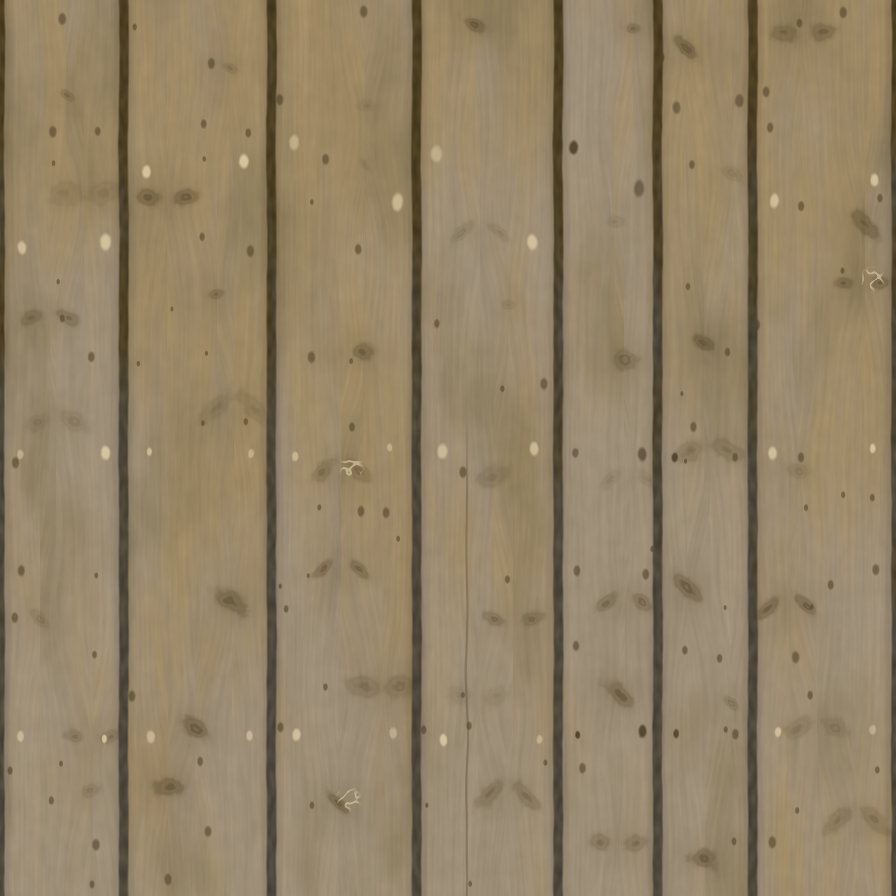
Write a three.js fragment shader that draws this texture.

```glsl
varying vec2 vUv;

float hash(vec2 p) {
  return fract(sin(dot(p, vec2(127.1, 311.7))) * 43758.55);
}

float corner(vec2 cell, vec2 offset) {
  float a = 6.2832 * hash(cell);
  return dot(vec2(cos(a), sin(a)), offset);
}

// Gradient noise, about -0.7 to 0.7
float noise(vec2 p) {
  vec2 i = floor(p), f = fract(p);
  vec2 u = f * f * f * (f * (f * 6.0 - 15.0) + 10.0);
  vec2 e = vec2(1.0, 0.0);
  return mix(mix(corner(i, f), corner(i + e.xy, f - e.xy), u.x),
             mix(corner(i + e.yx, f - e.yx), corner(i + 1.0, f - 1.0), u.x), u.y);
}

float fbm(vec2 p) {
  return noise(p) + 0.5 * noise(p * 2.1 + 7.3) + 0.25 * noise(p * 4.3 + 19.1);
}

float blob(vec2 p, vec2 radius) {
  return 1.0 - smoothstep(0.55, 1.2, length(p / radius));
}

// Narrows the plank around x to the side of the seam it lies on
void seam(float s, float x, inout float left, inout float right, inout float id) {
  if (x > s) {
    left = s;
    id += 1.0;
  } else {
    right = min(right, s);
  }
}

void main() {
  vec2 uv = vUv;
  float x = uv.x + 0.0015 * noise(vec2(3.0, uv.y * 9.0));

  // Planks of uneven width
  float left = 0.002, right = 0.998, id = 0.0;
  seam(0.138, x, left, right, id);
  seam(0.303, x, left, right, id);
  seam(0.465, x, left, right, id);
  seam(0.623, x, left, right, id);
  seam(0.734, x, left, right, id);
  seam(0.840, x, left, right, id);
  float width = right - left;
  float gapDist = min(abs(x - left), abs(x - right));
  vec2 shift = vec2(id * 17.3, id * 5.7);

  // Knots, single or in mirrored pairs, which bend the grain
  float knots = 0.0, bend = 0.0, scribble = 0.0;
  float ragged = fbm(uv * 55.0 + shift);
  for (int i = 0; i < 7; i++) {
    vec2 key = vec2(id + 2.0, float(i) + 11.0);
    float kind = hash(key + 31.0);
    vec2 center = vec2(left + width * mix(0.22, 0.8, hash(key)),
                       (float(i) + 0.15 + 0.7 * hash(key + 5.0)) / 7.0);
    vec2 p = uv - center;
    bend += sign(p.x) * 0.012 * exp(-dot(p * vec2(30.0, 12.0), p * vec2(30.0, 12.0)));
    vec2 q = p;
    if (kind > 0.6) q.x = abs(q.x) - 0.021;
    q.y += q.x * mix(-0.3, 0.8, hash(key + 9.0));
    float size = mix(0.007, 0.019, hash(key + 13.0));
    float r = length(q / vec2(size * 1.25, size * 0.85)) + 0.4 * ragged;
    float core = 1.0 - smoothstep(0.1, 1.3, r);
    float halo = exp(-dot(p, p) * 1100.0);
    float rings = 0.8 + 0.2 * sin(r * 11.0);
    knots += (core * rings * 0.75 + halo * 0.17) * mix(0.3, 1.0, hash(key + 21.0));
    // Pale scratched loops beside a few knots
    float wire = abs(noise(p * 85.0 + key) - 0.06);
    scribble += step(0.9, hash(key + 41.0)) * (1.0 - smoothstep(0.04, 0.13, wire))
              * (1.0 - smoothstep(0.008, 0.016, length(p - vec2(0.012, 0.004))));
  }

  // Grain and weathering
  vec2 g = vec2(x + bend, uv.y) + shift;
  float fine = noise(g * vec2(260.0, 7.0)) + 0.6 * noise(g * vec2(430.0, 28.0));
  float streak = fbm(g * vec2(42.0, 2.2));
  float stain = fbm(g * vec2(9.0, 3.0));
  float mottle = fbm(uv * vec2(70.0, 45.0) + shift);
  float age = 0.42 + 0.5 * (uv.y - 0.5) + 0.55 * stain + 0.3 * streak
            + 0.35 * (hash(vec2(id, 3.0)) - 0.5);
  if (id == 4.0) age -= 0.28;

  vec3 greyWood = vec3(0.62, 0.56, 0.47);
  vec3 yellowWood = vec3(0.62, 0.535, 0.39);
  vec3 color = mix(greyWood, yellowWood, smoothstep(0.1, 0.85, age));
  float grime = smoothstep(0.1, 0.8, fbm(g * vec2(11.0, 4.0) + 40.0) + 0.25 * uv.y);
  color = mix(color, vec3(0.53, 0.47, 0.34), 0.6 * grime);
  color *= 1.0 + 0.045 * fine + 0.045 * streak + 0.03 * mottle;
  color = mix(color, vec3(0.36, 0.30, 0.19), clamp(knots, 0.0, 0.75));

  // Long crack down the fourth plank
  float crackX = 0.521 + 0.003 * noise(vec2(8.0, uv.y * 14.0));
  float crack = (1.0 - smoothstep(0.0005, 0.002, abs(uv.x - crackX)))
              * (1.0 - smoothstep(0.45, 0.55, uv.y));
  color = mix(color, vec3(0.40, 0.35, 0.27), 0.5 * crack);

  // Small dark specks
  vec2 cell = floor(uv * 24.0);
  vec2 spot = fract(uv * 24.0) - 0.25 - 0.5 * vec2(hash(cell), hash(cell + 4.0));
  float speck = blob(spot, vec2(0.07, 0.11) * (0.6 + hash(cell + 6.0)));
  color = mix(color, vec3(0.34, 0.28, 0.18), 0.65 * speck * step(0.83, hash(cell + 8.0)));

  // Rows of nails, filled pale on most planks and left dark on the narrow ones
  bool narrow = id == 4.0 || id == 5.0;
  for (int i = 0; i < 6; i++) {
    float row = floor(float(i) / 2.0), side = mod(float(i), 2.0);
    vec2 key = vec2(id + 50.0, float(i) + 3.0);
    float rowY = 0.18 + 0.315 * row - 0.02 * step(1.5, row);
    float drift = row > 1.5 ? 0.2 : 0.012;
    vec2 nail = vec2(left + width * (mix(0.17, 0.84, side) + 0.06 * (hash(key) - 0.5)),
                     rowY + drift * (hash(key + 7.0) - 0.5));
    float size = mix(0.0035, 0.0065, hash(key + 2.0)) + 0.0012 * step(1.5, row);
    float mark = blob(uv - nail + 0.001 * ragged, size * vec2(0.9, 1.4));
    vec3 nailColor = narrow ? vec3(0.32, 0.27, 0.19) : vec3(0.84, 0.77, 0.62);
    color = mix(color, nailColor, mark * mix(0.55, 1.0, hash(key + 17.0)));
  }
  color = mix(color, vec3(0.80, 0.74, 0.59), 0.8 * clamp(scribble, 0.0, 1.0));

  // Shaded edges and dark gaps, mossy above and grey below
  color *= 0.9 + 0.1 * smoothstep(0.004, 0.016, gapDist);
  float moss = smoothstep(-0.2, 0.35, uv.y - 0.55 + 0.6 * noise(vec2(id * 3.0, uv.y * 7.0)));
  vec3 gapColor = mix(vec3(0.30, 0.275, 0.23), vec3(0.29, 0.24, 0.13), moss);
  gapColor *= 1.0 + 0.25 * noise(uv * vec2(150.0, 60.0));
  float halfGap = (uv.x < 0.03 || uv.x > 0.97) ? 0.003 : 0.0052;
  halfGap += 0.0008 * noise(vec2(id * 7.0, uv.y * 40.0));
  float gap = 1.0 - smoothstep(halfGap - 0.0015, halfGap + 0.0015, gapDist);
  color = mix(color, gapColor, gap);

  gl_FragColor = vec4(color, 1.0);
}
```
